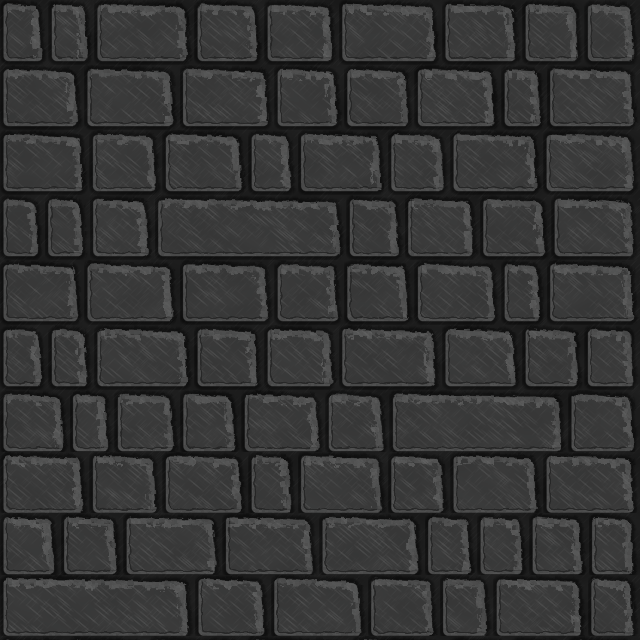
Reproduce this texture procedurally as a three.js fragment shader.

```glsl
varying vec2 vUv;

#define COURSE_PITCH 0.1016
#define STONE_HEIGHT 0.0905
#define JOINT 0.0145
#define RADIUS 0.008
#define SKEW 0.006
#define CHIP 0.0045
#define UPPER_BEVEL 0.0105
#define LOWER_BEVEL 0.0052
#define SOFT 0.0012
#define FACE_GREY 0.222
#define RIM_GREY 0.335
#define MORTAR_GREY 0.065

float hash(vec2 p) {
  vec3 q = fract(p.xyx * 0.1031);
  q += dot(q, q.yzx + 33.33);
  return fract((q.x + q.y) * q.z);
}

// Cellular noise: a random value for the nearest cell
float chips(vec2 p) {
  vec2 cell = floor(p);
  float nearest = 9.0;
  float value = 0.0;
  for (int j = -1; j <= 1; j++) {
    for (int i = -1; i <= 1; i++) {
      vec2 c = cell + vec2(float(i), float(j));
      vec2 site = c + 0.2 + 0.6 * vec2(hash(c), hash(c + 41.7));
      float d = length(p - site);
      if (d < nearest) {
        nearest = d;
        value = hash(c + 83.1);
      }
    }
  }
  return value;
}

// Scattered tapered strokes along a direction
float strokes(vec2 p, vec2 dir, vec2 size) {
  vec2 q = vec2(dot(p, dir), dot(p, vec2(-dir.y, dir.x))) / size;
  q.x += 9.0 * hash(vec2(floor(q.y), 7.0));
  vec2 f = fract(q);
  vec2 taper = 4.0 * f * (1.0 - f);
  return smoothstep(0.5, 1.0, hash(floor(q))) * taper.x * taper.y;
}

// Every third course holds one long stone
float stoneWeight(float index, float course) {
  bool isLong = course > 0.5 && mod(course, 3.0) < 0.5
             && abs(index - mod(course, 9.0)) < 0.5;
  return isLong ? 2.5 : mix(0.58, 1.42, hash(vec2(index + 3.0, course * 7.0 + 5.0)));
}

void main() {
  vec2 p = vUv;
  float down = 1.0 - p.y;

  // Courses, slightly tighter after the sixth; some patterns recur
  float bend = 6.0 * COURSE_PITCH;
  float tight = COURSE_PITCH - 0.0055;
  float row = floor(down < bend ? down / COURSE_PITCH : 6.0 + (down - bend) / tight);
  float rowTop = row * COURSE_PITCH - 0.0055 * max(row - 6.0, 0.0);
  float course = row == 4.0 ? 1.0 : row == 5.0 ? 0.0 : row == 7.0 ? 2.0 : row;
  float count = course == 0.0 || course == 8.0 ? 9.0 : course == 9.0 ? 7.0 : 8.0;

  // Stone under this point
  float total = 0.0;
  for (int i = 0; i < 9; i++) {
    if (float(i) < count) total += stoneWeight(float(i), course);
  }
  float cursor = 0.0;
  float left = 0.0;
  float right = 1.0;
  for (int i = 0; i < 9; i++) {
    float width = stoneWeight(float(i), course) / total;
    if (float(i) < count && p.x >= cursor) {
      left = cursor;
      right = cursor + width;
    }
    cursor += width;
  }

  // Distances to the four sides, with a chipped, leaning top and right
  float chip = chips(p * 105.0);
  float grain = chips(p.yx * 210.0 + 17.0);
  float along = (p.x - left) / (right - left);
  float y = down - rowTop - 0.005;
  float rough = CHIP * (0.6 * chip + 0.4 * grain - 0.3);
  float fromLeft = p.x - left - 0.38 * JOINT;
  float fromRight = right - 0.62 * JOINT - p.x - SKEW * (1.0 - y / STONE_HEIGHT) - rough;
  float fromTop = y - SKEW * along - rough;
  float fromBottom = STONE_HEIGHT - y;
  vec2 inset = vec2(min(fromLeft, fromRight), min(fromTop, fromBottom));
  float edge = RADIUS - length(max(RADIUS - inset, 0.0));
  float stone = smoothstep(-SOFT, SOFT, edge);

  // Face with crossed strokes
  float streak = strokes(p, vec2(0.77, -0.64), vec2(0.036, 0.0032));
  float hatch = strokes(p + 0.37, vec2(0.71, 0.71), vec2(0.022, 0.0027));
  float cloud = sin(p.x * 47.0 + 3.0 * sin(p.y * 31.0)) * sin(p.y * 59.0 + p.x * 23.0);
  float grey = FACE_GREY + 0.07 * streak + 0.025 * hatch + 0.008 * cloud;

  // Broad faceted bevel above and to the right
  float upper = min(fromTop, fromRight);
  float upperWidth = UPPER_BEVEL * (0.55 + 0.6 * chip + 0.25 * grain);
  float bevel = 1.0 - smoothstep(-SOFT, SOFT, upper - upperWidth);
  grey = mix(grey, mix(0.265, 0.355, 0.65 * chip + 0.35 * grain) + 0.03 * streak, bevel);

  // Narrow bevel and dark crease below and to the left
  float lower = RADIUS * 1.6 - length(max(RADIUS * 1.6 - vec2(fromLeft, fromBottom), 0.0));
  float wave = sin(p.x * 310.0 + 2.0 * sin(p.y * 190.0)) + sin(p.y * 270.0 + p.x * 130.0);
  float lowerWidth = LOWER_BEVEL + 0.0006 * wave + 0.0012 * (grain - 0.5);
  float crease = 1.0 - smoothstep(0.0004, 0.0017, abs(lower - lowerWidth));
  float rim = 1.0 - smoothstep(-SOFT, SOFT, lower - lowerWidth);
  grey = mix(grey, RIM_GREY - 0.05 * grain, rim * 0.85);
  grey = mix(grey, 0.12, crease * 0.75 * (1.0 - 0.6 * bevel));

  // Mortar, darkest against the stones
  float open = smoothstep(0.002, 0.009, -edge);
  float mortar = MORTAR_GREY + 0.045 * open + 0.012 * cloud + 0.025 * hatch;

  gl_FragColor = vec4(vec3(mix(mortar, grey, stone)) * vec3(0.995, 1.0, 1.0), 1.0);
}
```
